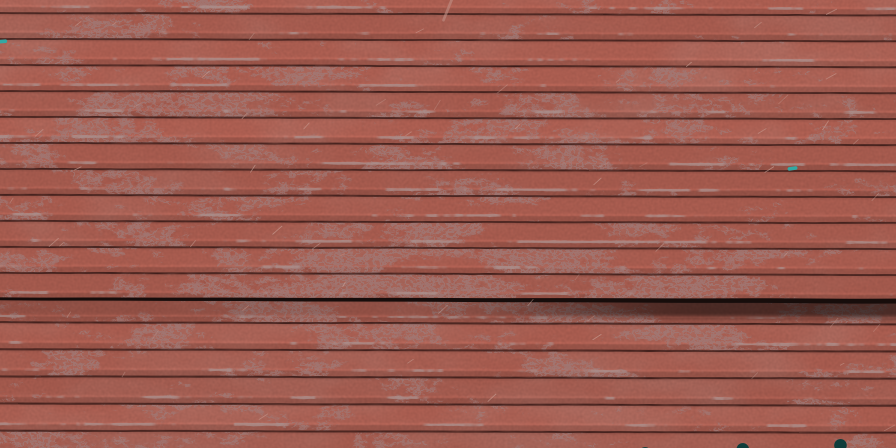
Write a Shadertoy shader that draws this texture.

```glsl
// Weathered red metal slats: seventeen horizontal grooves, one of them a wide gap.
// Slat profiles come from a row coordinate; gradient noise drives the flaking paint,
// and a jittered grid scatters the short pale scratches.

vec2 hash2(vec2 p) {
    p = vec2(dot(p, vec2(127.1, 311.7)), dot(p, vec2(269.5, 183.3)));
    return fract(sin(p) * 43758.5);
}

float corner(vec2 cell, vec2 offset, vec2 f) {
    return dot(hash2(cell + offset) * 2.0 - 1.0, f - offset);
}

float gradientNoise(vec2 p) {
    vec2 i = floor(p), f = fract(p);
    vec2 u = f * f * f * (f * (f * 6.0 - 15.0) + 10.0);
    float low = mix(corner(i, vec2(0, 0), f), corner(i, vec2(1, 0), f), u.x);
    float high = mix(corner(i, vec2(0, 1), f), corner(i, vec2(1, 1), f), u.x);
    return 1.4 * mix(low, high, u.y);
}

float fbm(vec2 p) {
    float sum = 0.0, amp = 0.6;
    for (int i = 0; i < 4; i++) {
        sum += amp * gradientNoise(p);
        p = mat2(1.6, 1.2, -1.2, 1.6) * p + 7.3;
        amp *= 0.55;
    }
    return sum;
}

float segment(vec2 p, vec2 a, vec2 b) {
    vec2 pa = p - a, ba = b - a;
    return length(pa - ba * clamp(dot(pa, ba) / dot(ba, ba), 0.0, 1.0));
}

// Coverage of a shape at signed distance d, softened over one pixel
float cover(float d, float px) {
    return clamp(0.5 - d / px, 0.0, 1.0);
}

float scratches(vec2 p, float px) {
    float hit = 0.0, size = 0.125;
    vec2 home = floor(p / size);
    for (int y = -1; y <= 1; y++)
    for (int x = -1; x <= 1; x++) {
        vec2 cell = home + vec2(x, y);
        vec2 place = hash2(cell + 3.7), kind = hash2(cell + 51.3);
        float angle = 0.45 + 0.6 * kind.y;
        vec2 reach = vec2(cos(angle), sin(angle)) * (0.004 + 0.010 * place.x);
        vec2 mid = (cell + place) * size;
        float line = cover(segment(p, mid - reach, mid + reach) - 0.0009, px);
        hit = max(hit, line * step(kind.x, 0.5) * (0.35 + 0.5 * place.y));
    }
    return hit;
}

void mainImage(out vec4 fragColor, in vec2 fragCoord) {
    float px = 1.0 / iResolution.y;
    vec2 p = fragCoord * px;

    // Row coordinate: slightly tilted, with wider spacing below the gap
    float t = 1.0 - p.y - 0.0025 * p.x + 0.0008 * gradientNoise(vec2(p.x * 5.0, p.y * 9.0));
    float row = mix((t - 0.029) / 0.058, 12.0 + (t - 0.719) / 0.0605, smoothstep(0.67, 0.72, t));
    float slat = floor(row), f = fract(row);

    // Painted face, darker lip and a soft highlight on the fold
    float grain = gradientNoise(p * 150.0);
    float cloud = fbm(p * vec2(3.0, 5.0) + slat * 0.4);
    vec3 color = mix(vec3(0.65, 0.355, 0.305), vec3(0.66, 0.40, 0.355), smoothstep(-0.2, 0.5, cloud));
    color *= 1.0 + 0.05 * grain + 0.06 * (hash2(vec2(slat, 4.0)).x - 0.5);
    color *= 1.0 - 0.10 * smoothstep(0.72, 0.80, f) - 0.10 * smoothstep(0.16, 0.0, f);
    color *= 1.0 + 0.07 * exp(-pow((f - 0.72) * 18.0, 2.0));

    // Flaking patches, densest around the middle, with lacy grey edges
    float middle = exp(-pow((p.x - 1.05) / 0.7, 2.0) - pow((p.y - 0.42) / 0.36, 2.0));
    float ragged = fbm(p * vec2(24.0, 46.0));
    float patchLevel = fbm(vec2(p.x * 3.2, p.y * 7.0) + slat * 0.7) + 0.28 * middle - 0.24 + 0.4 * ragged;
    float worn = smoothstep(0.0, 0.12, patchLevel);
    float lace = 1.0 - smoothstep(0.04, 0.22, abs(fbm(p * vec2(55.0, 85.0))));
    float rim = exp(-pow((patchLevel - 0.05) * 16.0, 2.0));
    color = mix(color, vec3(0.66, 0.43, 0.39), 0.45 * worn);
    color = mix(color, vec3(0.62, 0.49, 0.485), lace * max(0.65 * worn, 0.6 * rim));

    // Bare streaks broken along each fold
    float streak = gradientNoise(vec2(p.x * 7.0, slat * 7.3)) + 0.4 * gradientNoise(vec2(p.x * 45.0, slat * 3.1));
    float fold = cover((abs(f - 0.75) - 0.05) * 0.058 - 0.002 * ragged, px);
    color = mix(color, vec3(0.67, 0.57, 0.56), 0.75 * fold * smoothstep(0.12, 0.4, streak + 0.15 * middle));

    // Shadow below the gap, deepest on the right
    float below = step(11.0, row) * (1.0 - smoothstep(11.5, 11.95, row));
    color *= 1.0 - below * mix(0.12, 0.55, smoothstep(0.9, 1.6, p.x));

    // Grooves, then the wide gap
    float groove = min(f, 1.0 - f) * 0.058;
    float soot = 0.8 + 0.25 * gradientNoise(vec2(p.x * 30.0, slat * 5.7));
    color = mix(color, vec3(0.24, 0.115, 0.10), soot * cover(groove - 0.0022, px));
    float gap = abs(row - 11.0) * 0.058 - mix(0.0032, 0.0055, p.x * 0.5);
    color = mix(color, vec3(0.09, 0.05, 0.045), cover(gap, px));

    // Scratches and one long streak at the top
    color = mix(color, vec3(0.80, 0.66, 0.62), 0.75 * scratches(p, px));
    float longStreak = segment(p, vec2(0.99, 0.955), vec2(1.012, 1.01)) - 0.003;
    color = mix(color, vec3(0.75, 0.56, 0.52), 0.6 * cover(longStreak, px));

    // Teal chips and dark knobs along the lower edge
    float chip = min(segment(p, vec2(1.762, 0.623), vec2(1.776, 0.625)), segment(p, vec2(0.0, 0.907), vec2(0.012, 0.908)));
    color = mix(color, vec3(0.20, 0.66, 0.64), cover(chip - 0.004, px));
    for (int i = 0; i < 3; i++) {
        vec2 knob = vec2(1.44 + 0.218 * float(i), -0.012 + 0.009 * float(i));
        color = mix(color, vec3(0.06, 0.24, 0.23), cover(length(p - knob) - 0.014, px));
    }
    fragColor = vec4(color, 1.0);
}
```
